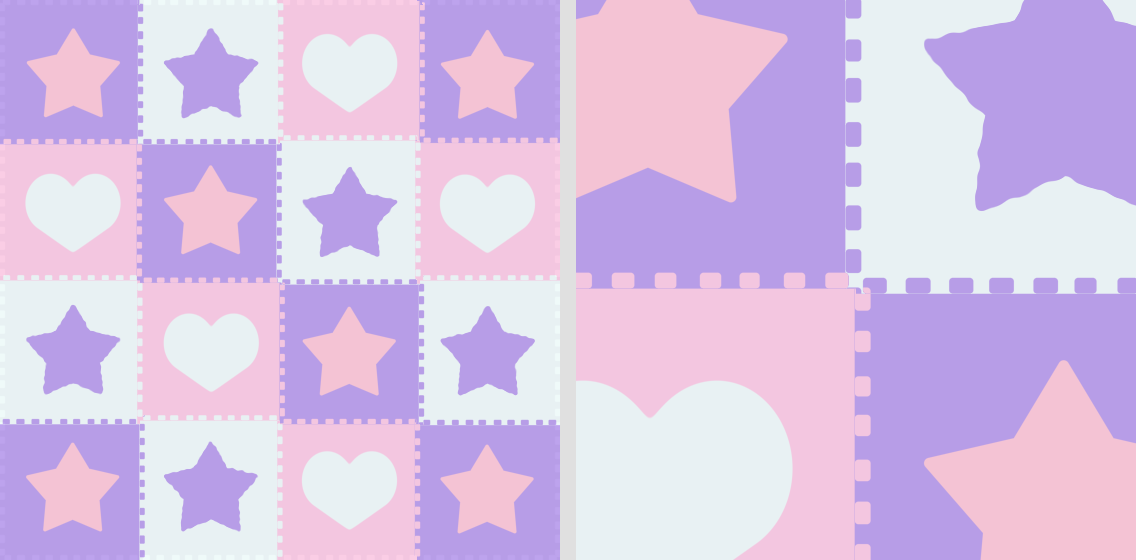
Left, the full canvas; right, a detail of the centre.
Give the GLSL for this pattern, as a Shadertoy shader.

```glsl
const float TAU = 6.2831853;
const vec3 WHITE = vec3(.91, .946, .953);
const vec3 PURPLE = vec3(.718, .616, .906);

vec2 hash2(vec2 p) {
    vec3 q = fract(p.xyx * vec3(.1031, .1030, .0973));
    q += dot(q, q.yzx + 33.33);
    return fract((q.xx + q.yz) * q.zy);
}

vec2 gradientAt(vec2 cell, float period) {
    float a = TAU * hash2(mod(cell, period)).x;
    return vec2(cos(a), sin(a));
}

// Gradient noise that wraps after period cells
float noise(vec2 p, float period) {
    vec2 i = floor(p), f = p - i, u = f * f * (3. - 2. * f);
    vec2 e = vec2(0, 1);
    return mix(mix(dot(gradientAt(i, period), f),
                   dot(gradientAt(i + e.yx, period), f - e.yx), u.x),
               mix(dot(gradientAt(i + e, period), f - e),
                   dot(gradientAt(i + 1., period), f - 1.), u.x), u.y);
}

float roundBox(vec2 p, vec2 size, float radius) {
    vec2 q = abs(p) - size + radius;
    return length(max(q, 0.)) + min(max(q.x, q.y), 0.) - radius;
}

// Star with rounded points
float star(vec2 p) {
    float a = mod(atan(p.x, p.y) + TAU / 10., TAU / 5.) - TAU / 10.;
    vec2 q = length(p) * vec2(abs(sin(a)), cos(a));
    vec2 tip = vec2(0, .336);
    vec2 side = .188 * vec2(sin(TAU / 10.), cos(TAU / 10.)) - tip;
    q -= tip;
    float h = clamp(dot(q, side) / dot(side, side), 0., 1.);
    return length(q - side * h) * sign(q.y * side.x - q.x * side.y) - .013;
}

// Tall lobe joined to a wedge along its tangent
float heart(vec2 p) {
    vec2 q = vec2(length(vec2(p.x, .013)), p.y * .86) - vec2(.16, .062);
    vec2 n = vec2(.52, -.854);
    float wedge = max(dot(q, n) - .18, max(dot(q, vec2(-n.y, n.x)), q.y - .07));
    return min(length(q) - .18, wedge);
}

// Row of tabs: x runs across the joint, y along it
float tabs(vec2 p, float reach) {
    vec2 r = hash2(mod(vec2(floor(p.y * 10.), round(p.x)), 40.));
    float along = (fract(p.y * 10.) - .5) / 10. + (r.x - .5) * .012;
    return roundBox(vec2(p.x - round(p.x), along), vec2(reach, .024 + .006 * r.y), .009);
}

// Signed distance to a toothed joint, negative on the lower side
float joint(vec2 p, float lane, float salt) {
    float line = round(p.x);
    float shift = (hash2(vec2(mod(line, 4.) + salt, mod(lane, 4.))).x - .5) * .036;
    p.x -= shift;
    return min(p.x - line + .019, tabs(p, .019));
}

float kindOf(vec2 cell) {
    cell = mod(cell, 4.);
    return mod(cell.x + cell.y, 3.);
}

vec3 matColor(vec2 cell) {
    float kind = kindOf(cell);
    return kind < .5 ? PURPLE : kind < 1.5 ? WHITE : vec3(.953, .778, .878);
}

void mainImage(out vec4 fragColor, in vec2 fragCoord) {
    vec2 p = 4. * fragCoord / iResolution.xy;
    float aa = 3. / min(iResolution.x, iResolution.y);
    vec2 corner = round(p), cell = floor(p);

    // Interlocking mats
    float dy = joint(p.yx, cell.x, 17.);
    float dx = joint(p, corner.y - 1. + step(0., dy), 5.);
    float right = smoothstep(-aa, aa, dx), up = smoothstep(-aa, aa, dy);
    vec3 color = mix(
        mix(matColor(corner - 1.), matColor(corner - vec2(0, 1)), right),
        mix(matColor(corner - vec2(1, 0)), matColor(corner), right), up);

    // Faint tabs on the outer joints
    vec2 outer = 1. - step(.5, mod(corner, 4.));
    vec2 rim = outer * smoothstep(aa, -aa, vec2(tabs(p, .036), tabs(p.yx, .036)));
    color *= 1. + vec3(.03, .035, .025) * max(rim.x, rim.y);

    // Inlays, spaced slightly tighter than the mats
    float kind = kindOf(cell);
    vec2 q = p - cell - vec2(.521, .484) + .013 * cell;
    q -= (hash2(cell + 31.) - .5) * vec2(.008, .026);
    float d = kind > 1.5 ? heart(q - vec2(0, .02)) : star(q);
    if (kind > .5 && kind < 1.5) d += .011 * noise(p * 28., 112.) - .003;
    vec3 inlay = kind < .5 ? vec3(.957, .765, .831) : kind < 1.5 ? PURPLE : WHITE;
    color = mix(color, inlay, smoothstep(aa, -aa, d));

    fragColor = vec4(color, 1);
}
```
